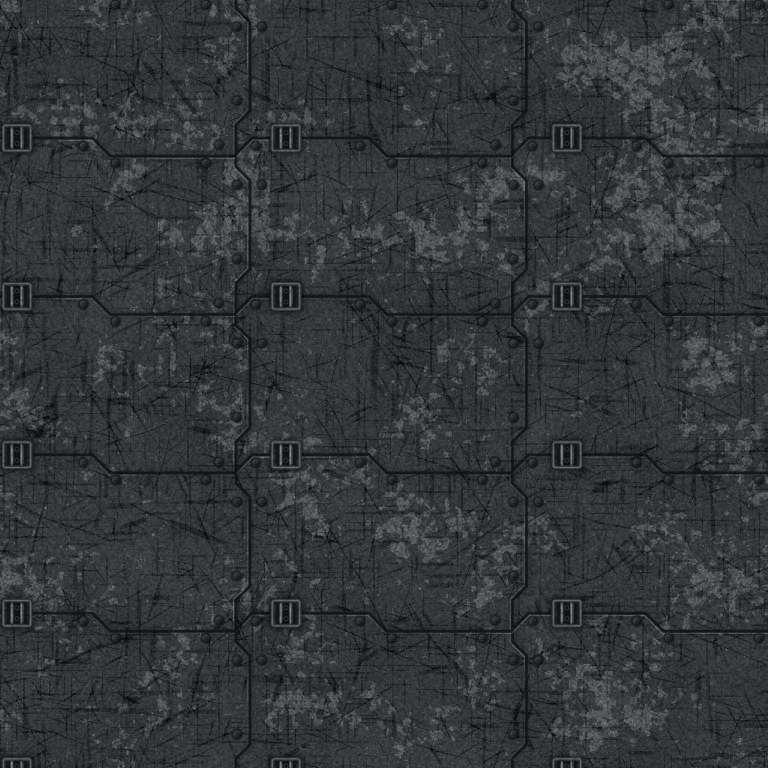
Give the GLSL for this texture, as a three.js fragment shader.

```glsl
varying vec2 vUv;

#define UNITS 768.0               // design units across the canvas
#define CELL vec2(276.5, 158.4)   // panel pitch
#define JUNCTION vec2(236.0, 612.0)
#define SOFT 0.8                  // edge smoothing
#define SEAM_WIDTH 1.3
#define STEP_HEIGHT 18.0
#define SCREW_RADIUS 4.6
#define BASE_TONE 0.222
#define CHIP_LEVEL 1.16           // higher leaves fewer chips
#define CHIP_TONE 0.17
#define SCRATCHES 7
#define STEEL_TINT vec3(0.955, 1.0, 1.045)

float hash(vec2 p) {
  return fract(sin(dot(p, vec2(12.9898, 78.233))) * 43758.5453);
}

float noise(vec2 p) {
  vec2 i = floor(p), f = fract(p);
  f = f * f * (3.0 - 2.0 * f);
  return mix(mix(hash(i), hash(i + vec2(1.0, 0.0)), f.x),
             mix(hash(i + vec2(0.0, 1.0)), hash(i + 1.0), f.x), f.y);
}

float fbm(vec2 p) {
  float sum = 0.0, weight = 0.533;
  for (int i = 0; i < 4; i++) {
    sum += weight * noise(p);
    p = mat2(1.6, 1.2, -1.2, 1.6) * p + 17.3;
    weight *= 0.5;
  }
  return sum;
}

float fill(float d) { return 1.0 - smoothstep(-SOFT, SOFT, d); }
float stroke(float d, float width) { return fill(abs(d) - width); }

float roundBox(vec2 p, vec2 halfSize, float radius) {
  vec2 d = abs(p) - halfSize + radius;
  return length(max(d, 0.0)) + min(max(d.x, d.y), 0.0) - radius;
}

// Signed distance to a line raised by h between 45 degree ramps
float steppedLine(vec2 p, float start, float end, float h) {
  float ramps = 0.7071 * max(p.y - p.x + start, p.y + p.x - end);
  return min(p.y, max(p.y - h, ramps));
}

vec2 wrapCell(vec2 p) { return mod(p + 0.5 * CELL, CELL) - 0.5 * CELL; }

// Worn sheet: grain, woven lines, scratches and chipped paint
float sheet(vec2 p) {
  float tone = BASE_TONE + 0.06 * (fbm(p * 0.015 + 40.0) - 0.5);
  tone += 0.09 * (noise(p * 0.75) - 0.5) + 0.05 * (hash(floor(p / 1.5)) - 0.5);

  float across = noise(vec2(p.x * 0.025, p.y * 0.42));
  float down = noise(vec2(p.x * 0.42, p.y * 0.025) + 71.0);
  tone -= 0.07 * (smoothstep(0.68, 0.95, across) + smoothstep(0.68, 0.95, down));

  vec2 bent = p + 9.0 * vec2(noise(p * 0.02), noise(p * 0.02 + 31.0));
  for (int i = 0; i < SCRATCHES; i++) {
    float k = float(i), angle = 0.35 + k * 2.4;
    vec2 along = vec2(cos(angle), sin(angle));
    vec2 q = vec2(dot(bent, along), dot(bent, vec2(-along.y, along.x)));
    float cut = noise(q * vec2(0.018, 0.3) + k * 23.7);
    tone -= 0.075 * smoothstep(0.87, 0.96, cut);
  }

  float flakes = fbm(p * 0.15) + fbm(p * 0.017 + 8.0);
  float chips = smoothstep(CHIP_LEVEL, CHIP_LEVEL + 0.1, flakes);
  chips = max(chips, 0.8 * smoothstep(0.9, 0.97, noise(p * 0.27 + 90.0)));
  return tone + CHIP_TONE * chips * (0.25 + 0.85 * noise(p * 0.55 + 5.0));
}

float groove(float tone, float d, float wear) {
  tone *= 1.0 - 0.25 * exp(-abs(d) / 3.5);
  tone = mix(tone, 0.07, 0.85 * stroke(d, SEAM_WIDTH));
  return tone + (0.05 + 0.2 * wear) * stroke(d + 2.3, 0.5);
}

float screw(float tone, vec2 p) {
  float r = length(p);
  float body = 0.19 + 0.018 * (p.y - p.x) - 0.08 * stroke(r - 1.8, 0.3);
  tone *= 1.0 - 0.3 * fill(r - SCREW_RADIUS - 1.5);
  tone = mix(tone, body, fill(r - SCREW_RADIUS));
  return mix(tone, 0.08, 0.85 * stroke(r - SCREW_RADIUS + 0.4, 0.6));
}

float screwPair(float tone, vec2 p, vec2 middle, vec2 offset) {
  tone = screw(tone, wrapCell(p - middle - offset));
  return screw(tone, wrapCell(p - middle + offset));
}

float clasp(float tone, vec2 p, float grain) {
  float d = roundBox(p, vec2(15.5, 14.5), 4.0);
  tone *= 1.0 - 0.55 * exp(-max(d, 0.0) / 2.5);
  float metal = 0.17 + 0.07 * grain;
  metal += 0.2 * stroke(d + 1.8, 0.6) - 0.1 * stroke(d + 4.6, 0.8);
  float barHeight = fill(abs(p.y) - 10.5);
  metal = mix(metal, 0.08, barHeight * stroke(abs(p.x) - 8.5, 1.5));
  metal = mix(metal, 0.07, barHeight * fill(abs(p.x) - 3.2));
  metal += (0.22 + 0.1 * grain) * barHeight * stroke(abs(p.x + 0.4) - 4.8, 0.9);
  metal = mix(metal, 0.24, stroke(length(vec2(p.x, abs(p.y) - 5.5)) - 2.0, 0.3));
  return mix(tone, metal, fill(d));
}

void main() {
  vec2 p = vUv * UNITS;
  vec2 local = p - JUNCTION;
  vec2 corner = mod(local, CELL), centred = wrapCell(local);
  float column = floor(local.x / CELL.x);
  float tone = sheet(p);

  // Panel seams
  float wear = smoothstep(0.4, 0.8, noise(p * 0.025 + 12.0)) * (0.4 + 0.6 * noise(p * 0.3));
  tone = groove(tone, steppedLine(vec2(corner.y, centred.x), 31.0, 148.0, 14.0), wear);
  tone = groove(tone, steppedLine(vec2(corner.x, centred.y), -2.0, 151.0, STEP_HEIGHT), wear);

  // Screws beside the steps and corners
  tone = screwPair(tone, local, vec2(140.0, 1.5), vec2(16.0, -8.5));
  tone = screwPair(tone, local, vec2(-23.5, 2.0), vec2(6.5, 9.0));
  tone = screwPair(tone, local, vec2(13.5, -29.0), vec2(12.5, 0.0));
  tone = screwPair(tone, local, vec2(10.5, -46.5), vec2(9.5, 56.5));

  // Clasps drift slightly from column to column
  float claspX = 50.0 + 6.0 * abs(column) - 1.5 * column;
  tone = clasp(tone, vec2(corner.x - claspX, centred.y - STEP_HEIGHT), noise(p * 0.4));

  gl_FragColor = vec4(clamp(tone, 0.05, 0.6) * STEEL_TINT, 1.0);
}
```
